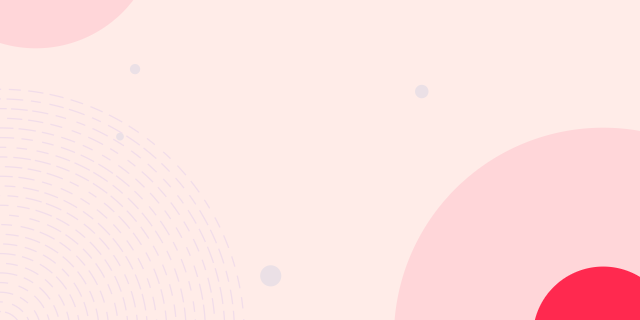
This background is drawn by a WebGL 2 fragment shader. Its source:

```glsl
#version 300 es
precision highp float;
// Blush background with large corner discs, small grey dots and dashed concentric rings.

uniform vec2 u_resolution;
out vec4 outColor;

float hash(vec2 p) {
  return fract(sin(dot(p, vec2(127.1, 311.7))) * 43758.5453);
}

// Coverage of a shape from its signed distance, softened over one pixel.
float cover(float dist) {
  return clamp(0.5 - dist * u_resolution.y, 0.0, 1.0);
}

float disc(vec2 p, vec2 center, float radius) {
  return cover(length(p - center) - radius);
}

// Evenly spaced circles, each cut into dashes of varied length.
float dashedRings(vec2 p) {
  const float spacing = 0.0302, outer = 0.763;
  float radius = length(p);
  float ring = round((outer - radius) / spacing);
  float ringRadius = outer - ring * spacing;
  if (ring < 0.0 || ringRadius < 0.04) return 0.0;

  float pitch = 0.066;
  float along = atan(p.y, p.x) * ringRadius / pitch + hash(vec2(ring, 3.0));
  float dashHalf = pitch * mix(0.22, 0.42, hash(vec2(floor(along), ring)));
  float dashDist = abs(fract(along) - 0.5) * pitch - dashHalf;
  return cover(abs(radius - ringRadius) - 0.002) * cover(dashDist);
}

void main() {
  // The canvas height is one unit.
  vec2 p = gl_FragCoord.xy / u_resolution.y;
  vec3 pink = vec3(1.0, 0.84, 0.85);
  vec3 color = vec3(1.0, 0.925, 0.91);

  // Dashed rings, lower left
  color = mix(color, vec3(0.945, 0.865, 0.915), dashedRings(p - vec2(0.0, -0.042)));

  // Scattered dots: center in xy, radius in z
  vec3 dots[4] = vec3[4](
    vec3(0.422, 0.784, 0.016), vec3(1.318, 0.714, 0.021),
    vec3(0.846, 0.138, 0.033), vec3(0.375, 0.573, 0.012));
  for (int i = 0; i < 4; i++) {
    color = mix(color, vec3(0.92, 0.88, 0.90), disc(p, dots[i].xy, dots[i].z));
  }

  // Corner discs
  vec2 sun = vec2(1.885, -0.053);
  color = mix(color, pink, disc(p, vec2(0.112, 1.232), 0.383));
  color = mix(color, pink, disc(p, sun, 0.654));
  color = mix(color, vec3(1.0, 0.16, 0.31), disc(p, sun, 0.22));

  outColor = vec4(color, 1.0);
}
```
